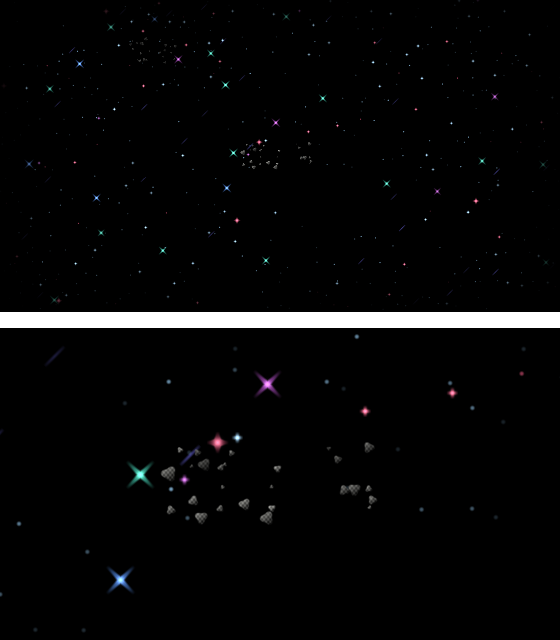
Top: the whole. Bottom: its middle third, enlarged.
Give the GLSL for this texture, as a Shadertoy shader.

```glsl
const vec3 TEAL = vec3(0.30, 0.90, 0.78);
const vec3 BLUE = vec3(0.36, 0.60, 1.00);
const vec3 PURPLE = vec3(0.72, 0.32, 0.80);
const vec3 PINK = vec3(1.00, 0.38, 0.55);
const vec3 ICE = vec3(0.62, 0.84, 1.00);
const vec3 INDIGO = vec3(0.26, 0.25, 0.55);
const vec3 ROCK_GREY = vec3(0.66, 0.66, 0.64);

const float SOFT_EDGE = 0.003;
const float CROSS_RADIUS = 0.022;
const float SPARK_RADIUS = 0.0065;
const float DIAMOND_RADIUS = 0.012;
const float STREAK_HALF = 0.015;
const int ROCK_COUNT = 26;
const vec2 VOID_CENTER = vec2(0.98, 0.34);
const vec2 VOID_SIZE = vec2(0.34, 0.22);

vec3 hash3(vec2 cell, float seed) {
    vec3 v = fract(vec3(cell.xyx + seed * 7.31) * vec3(0.1031, 0.1030, 0.0973));
    v += dot(v, v.yxz + 33.33);
    return fract((v.xxy + v.yzz) * v.zyx);
}

// Offset from the one jittered point in this cell, with random traits
vec2 scatter(vec2 p, float size, float margin, float seed, out vec3 traits) {
    vec2 g = p / size;
    g.x += fract(floor(g.y) * 0.618 + seed * 0.37);
    vec2 cell = floor(g);
    traits = hash3(cell, seed);
    vec2 jitter = mix(vec2(margin), vec2(1.0 - margin), hash3(cell, seed + 5.0).xy);
    return (fract(g) - jitter) * size;
}

// Patchy star density with a sparse region below the centre
float density(vec2 p) {
    float waves = sin(p.x * 7.0 + 2.0 * sin(p.y * 5.0)) + sin(p.y * 11.0 - p.x * 4.0 + 1.0);
    float hole = smoothstep(0.5, 1.2, length((p - VOID_CENTER) / VOID_SIZE));
    return (0.65 + 0.22 * waves) * mix(0.12, 1.0, hole);
}

vec2 diagonal(vec2 q) {
    return vec2(q.x + q.y, q.y - q.x) * 0.7071;
}

// Four tapered arms along the axes
float glint(vec2 q, float radius, float width, float soft) {
    vec2 a = abs(q);
    float taper = clamp(1.0 - max(a.x, a.y) / radius, 0.0, 1.0);
    float w = width * taper * taper;
    return taper * (1.0 - smoothstep(w, w + soft, min(a.x, a.y)));
}

float glow(vec2 q, float radius) {
    return exp(-dot(q, q) / (radius * radius));
}

// Lumpy lit stones, gathered toward the cluster centre
vec3 rocks(vec3 color, vec2 p, vec2 center, vec2 extent, float scale, float light, float seed, float soft) {
    for (int i = 0; i < ROCK_COUNT; i++) {
        vec3 place = hash3(vec2(float(i), 3.0), seed);
        vec3 traits = hash3(vec2(float(i), 9.0), seed);
        vec2 spread = 2.0 * place.xy - 1.0;
        spread.y += 0.45 * spread.x * spread.x;
        vec2 q = p - center - spread * extent;
        float radius = scale * mix(0.0016, 0.0078, traits.x * traits.x);
        float angle = atan(q.y, q.x + 1e-6);
        float edge = radius * (1.0 + 0.2 * sin(angle * 3.0 + traits.y * 6.3));
        float cover = 1.0 - smoothstep(edge - 0.4 * soft, edge + 0.4 * soft, length(q));
        float slope = dot(q / radius, vec2(-0.4, 0.6));
        float pits = 0.18 * sin(q.x * 1400.0 + traits.z * 6.3) * sin(q.y * 1200.0);
        float shade = clamp(0.55 + 0.5 * slope + pits, 0.12, 1.3);
        color = mix(color, ROCK_GREY * shade * light * mix(0.5, 1.1, traits.z), cover);
    }
    return color;
}

void mainImage(out vec4 fragColor, in vec2 fragCoord) {
    vec2 p = fragCoord / iResolution.y;
    vec2 border = min(p, vec2(iResolution.x / iResolution.y, 1.0) - p);
    float fade = smoothstep(-0.05, 0.26, border.x) * smoothstep(-0.06, 0.21, border.y);
    float soft = max(SOFT_EDGE, 0.8 / iResolution.y);
    vec3 color = vec3(0.0);
    vec3 r;

    // Dust: tiny faint points
    vec2 q = scatter(p, 0.037, 0.12, 1.0, r);
    float lit = step(r.x, 0.48 * density(p - q));
    color += lit * mix(ICE, PINK, step(0.9, r.z)) * mix(0.15, 0.75, r.y * r.y)
           * (1.0 - smoothstep(0.0005, 0.0005 + soft, length(q)));

    // Sparks: small upright plus shapes
    q = scatter(p, 0.07, 0.12, 2.0, r);
    lit = step(r.x, 0.36 * density(p - q));
    vec3 tint = r.z < 0.72 ? ICE : (r.z < 0.92 ? PINK : PURPLE);
    color += lit * mix(0.5, 1.0, r.y)
           * (tint * glint(q, SPARK_RADIUS, 0.001, soft) + 0.6 * mix(tint, vec3(1.0), 0.5) * glow(q, 0.0026));

    // Crosses: large diagonal stars
    q = scatter(p, 0.11, 0.21, 3.0, r);
    lit = step(r.x, 0.32 * density(p - q));
    tint = r.z < 0.62 ? TEAL : (r.z < 0.83 ? BLUE : PURPLE);
    float radius = CROSS_RADIUS * mix(0.75, 1.0, r.y);
    color += lit * mix(0.65, 1.0, r.y)
           * (tint * glint(diagonal(q), radius, 0.0015, soft) + 0.65 * mix(tint, vec3(1.0), 0.5) * glow(q, 0.0034));

    // Diamonds: rare plump pink stars
    q = scatter(p, 0.2, 0.1, 4.0, r);
    lit = step(r.x, 0.14);
    color += lit * mix(0.4, 1.0, r.y)
           * (PINK * glint(q, DIAMOND_RADIUS, 0.005, soft) + 0.7 * mix(PINK, vec3(1.0), 0.5) * glow(q, 0.004));

    // Streaks: faint rising dashes
    q = diagonal(scatter(p, 0.1, 0.2, 6.0, r));
    lit = step(r.x, 0.28 * density(p));
    float along = clamp(1.0 - abs(q.x) / STREAK_HALF, 0.0, 1.0);
    color += lit * INDIGO * mix(0.35, 1.0, r.y) * sqrt(along) * (1.0 - smoothstep(0.0, soft, abs(q.y)));

    // Rock clusters
    color = rocks(color, p, vec2(0.885, 0.495), vec2(0.115, 0.038), 1.0, 1.0, 11.0, soft);
    color = rocks(color, p, vec2(0.49, 0.835), vec2(0.075, 0.042), 0.8, 0.6, 17.0, soft);

    fragColor = vec4(clamp(color * fade, 0.0, 1.0), 1.0);
}
```
